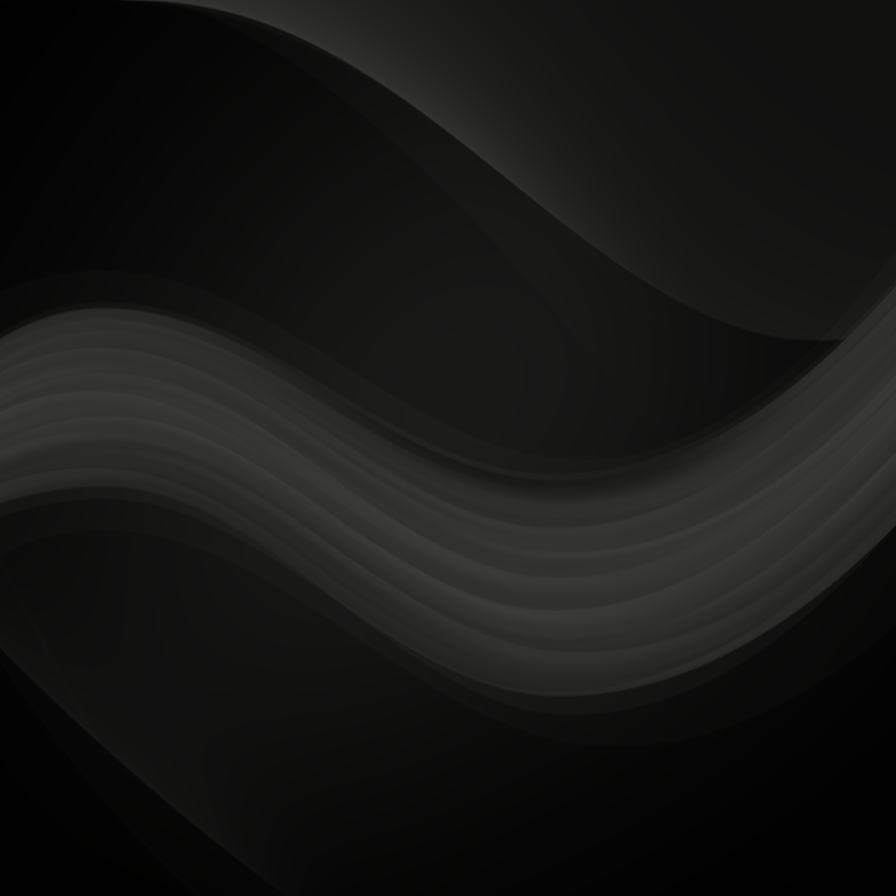
Reproduce this background procedurally as a three.js fragment shader.

```glsl
// Dark silk: a grey streaked ribbon sweeping between dim translucent sheets.
#define TINT vec3(1.0, 1.0, 0.97)
#define SOFT 0.002
#define RIBBON_LEVEL 0.175
#define STREAK_LEVEL 0.045
#define FOLD_COUNT 13
#define SHEET_LEVEL 0.095
#define SHEET_GLOW 0.10
#define VEIL_LEVEL 0.014

varying vec2 vUv;

const float PI = 3.14159265;
const float CREST_X = 0.115;

float hash(vec2 p) {
  return fract(sin(dot(p, vec2(127.1, 311.7))) * 4375.85);
}

float noise(vec2 p) {
  vec2 cell = floor(p);
  vec2 f = fract(p);
  f = f * f * (3.0 - 2.0 * f);
  float low = mix(hash(cell), hash(cell + vec2(1.0, 0.0)), f.x);
  float high = mix(hash(cell + vec2(0.0, 1.0)), hash(cell + vec2(1.0, 1.0)), f.x);
  return mix(low, high, f.y);
}

// Smooth edge: 1 above zero, 0 below.
float cover(float d) {
  return smoothstep(-SOFT, SOFT, d);
}

// Thin highlight along a curve.
float hairline(float d) {
  return exp(-abs(d) / 0.0025);
}

// Height of an S curve: parabola, cosine from crest to trough, parabola.
float wave(float x, float leftY, float crestY, vec2 trough, float rightY) {
  float left = (x - CREST_X) / CREST_X;
  float middle = clamp((x - CREST_X) / (trough.x - CREST_X), 0.0, 1.0);
  float right = max(x - trough.x, 0.0) / (1.0 - trough.x);
  float y = mix(crestY, trough.y, 0.5 - 0.5 * cos(PI * middle));
  if (x < CREST_X) y += (leftY - crestY) * left * left;
  return y + (rightY - trough.y) * right * right;
}

// Overlapping folds, each sharp on its upper side and fading downward.
float folds(float x, float t) {
  float sum = 0.0;
  for (int i = 0; i < FOLD_COUNT; i++) {
    float id = float(i);
    float seed = hash(vec2(id, 3.0));
    float place = (id + 0.3) / float(FOLD_COUNT);
    place += 0.045 * sin(x * (3.0 + 4.0 * seed) + 6.283 * seed + id);
    float d = t - place;
    float fade = 0.45 + 0.55 * sin(x * 5.0 + id * 2.4);
    sum += smoothstep(-0.008, 0.008, d) * exp(-max(d, 0.0) * 14.0) * fade;
  }
  return sum;
}

float backdrop(vec2 p) {
  vec2 upper = p - vec2(0.57, 0.62);
  vec2 lower = p - vec2(0.25, 0.30);
  return 0.085 * exp(-6.0 * dot(upper, upper))
       + 0.045 * exp(-9.0 * dot(lower, lower));
}

// Upper sheet with a lit edge and two veils hanging below it.
float upperSheets(vec2 p, float shade) {
  float run = max(p.x - 0.137, 0.0);
  float edge = 1.0 - 0.19 * (1.0 - cos(PI * pow(run / 0.775, 1.12)));
  float veilA = 1.0 - 1.18 * pow(max(p.x - 0.165, 0.0), 1.55);
  float veilB = 1.0 - 0.95 * pow(run, 1.87);
  float fade = 1.0 - smoothstep(0.45, 0.78, p.x);
  shade += cover(p.y - veilA) * VEIL_LEVEL * fade;
  shade += cover(p.y - veilB) * VEIL_LEVEL * 0.5 * fade;
  shade += hairline(p.y - veilB) * 0.025 * fade * step(0.137, p.x);

  float d = p.y - edge;
  float lit = 1.0 - 0.85 * smoothstep(0.48, 0.82, p.x);
  float sheet = SHEET_LEVEL - 0.03 * smoothstep(0.6, 1.4, p.x + p.y - 0.5);
  sheet += SHEET_GLOW * lit * exp(-max(d, 0.0) * 11.0);
  sheet += 0.03 * lit * hairline(d);
  return mix(shade, sheet, cover(d) * smoothstep(0.13, 0.15, p.x));
}

// Folded sheet edges in the lower left corner.
float lowerSheets(vec2 p, float shade) {
  float edge = p.y - (0.277 - p.x + 0.42 * p.x * p.x);
  float under = p.y - (0.264 - 1.5 * p.x + 1.4 * p.x * p.x);
  float side = p.y - (0.375 - 1.95 * p.x + 0.8 * p.x * p.x);
  float near = 1.0 - smoothstep(0.2, 0.4, p.x);
  shade *= mix(1.0, mix(0.4, 0.65, cover(under)), (1.0 - cover(edge)) * near);
  shade += cover(edge) * near * 0.035 * exp(-max(edge, 0.0) * 12.0);
  shade += near * (0.015 * hairline(edge) + 0.012 * hairline(under));
  return shade + near * 0.01 * hairline(side) * cover(edge);
}

// Streaked ribbon inside a wider translucent halo.
float ribbon(vec2 p, float shade) {
  float haloTop = wave(p.x, 0.674, 0.697, vec2(0.651, 0.486), 0.720);
  float haloBase = wave(p.x, 0.382, 0.409, vec2(0.684, 0.167), 0.303);
  float top = wave(p.x, 0.622, 0.656, vec2(0.620, 0.464), 0.681);
  float baseA = wave(p.x, 0.438, 0.457, vec2(0.638, 0.202), 0.414);
  float baseB = wave(p.x, 0.423, 0.443, vec2(0.625, 0.223), 0.414);

  float halo = cover(haloTop - p.y) * cover(p.y - haloBase);
  shade += halo * VEIL_LEVEL + 0.006 * (hairline(p.y - haloTop) + hairline(p.y - haloBase));
  float film = cover(top + 0.007 - p.y) * cover(p.y - min(baseA, baseB));
  shade += film * 0.025;

  float base = max(baseA, baseB);
  float t = (top - p.y) / (top - base);
  float drift = t + 0.03 * sin(p.x * 4.0);
  float grain = noise(vec2(p.x * 3.0, drift * 14.0)) * 0.6 + noise(vec2(p.x * 5.0, drift * 38.0)) * 0.4;
  float body = RIBBON_LEVEL + STREAK_LEVEL * (folds(p.x, t) * 0.75 + grain - 0.65);
  float dip = smoothstep(0.15, 0.5, p.x) * (1.0 - smoothstep(0.7, 0.95, p.x));
  body *= mix(1.0, mix(0.55, 1.0, smoothstep(0.0, 0.16, t)), dip);
  body *= 1.0 - 0.18 * smoothstep(0.6, 1.0, t);
  body += 0.025 * exp(-pow((t - 0.5) / 0.3, 2.0));
  return mix(shade, body, cover(top - p.y) * cover(p.y - base));
}

void main() {
  float shade = backdrop(vUv);
  shade = upperSheets(vUv, shade);
  shade = lowerSheets(vUv, shade);
  shade = ribbon(vUv, shade);
  gl_FragColor = vec4(shade * TINT, 1.0);
}
```
